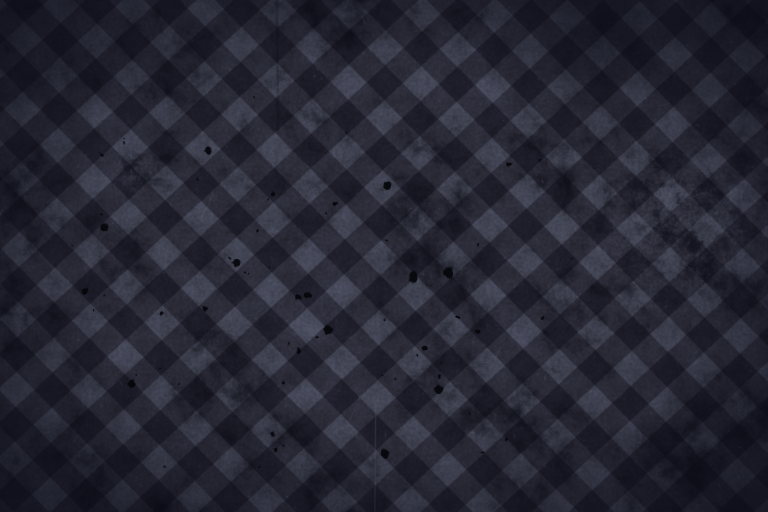
This pattern is drawn by a Shadertoy shader. Its source:

```glsl
const vec2 PERIOD = vec2(0.1412, 0.1367);   // repeat size, in canvas heights
const vec2 ANCHOR = vec2(-0.0064, -0.0033); // centre of one light check
const float TILT = 0.023;
const vec3 LIGHT_CHECK = vec3(0.250, 0.260, 0.318);
const vec3 MID_CHECK = vec3(0.170, 0.172, 0.220);
const vec3 DARK_CHECK = vec3(0.113, 0.113, 0.160);
const vec3 GRIME = vec3(0.035, 0.038, 0.080);
const vec3 INK = vec3(0.018, 0.020, 0.035);
const vec3 DUST = vec3(0.36, 0.37, 0.42);
const vec2 WORN_PATCH = vec2(0.59, 0.07);
const vec2 WORN_FLAKE = vec2(-0.486, 0.168);
const int SPOTS = 64;
const int SCRATCHES = 22;

vec2 hash2(vec2 p) {
    vec3 q = fract(p.xyx * vec3(0.1031, 0.1030, 0.0973));
    q += dot(q, q.yzx + 33.33);
    return fract((q.xx + q.yz) * q.zy);
}

vec2 gradient(vec2 cell) {
    float angle = 6.2832 * hash2(cell).x;
    return vec2(cos(angle), sin(angle));
}

float gradientNoise(vec2 p) {
    vec2 i = floor(p), f = p - i;
    vec2 s = f * f * f * (f * (f * 6.0 - 15.0) + 10.0);
    vec2 e = vec2(1.0, 0.0);
    float a = dot(gradient(i), f);
    float b = dot(gradient(i + e), f - e);
    float c = dot(gradient(i + e.yx), f - e.yx);
    float d = dot(gradient(i + 1.0), f - 1.0);
    return mix(mix(a, b, s.x), mix(c, d, s.x), s.y);
}

float fbm(vec2 p) {
    float sum = 0.0, amplitude = 0.6;
    for (int i = 0; i < 5; i++) {
        sum += amplitude * gradientNoise(p);
        p = mat2(1.6, 1.2, -1.2, 1.6) * p + 17.3;
        amplitude *= 0.58;
    }
    return sum;
}

float segmentDistance(vec2 p, vec2 a, vec2 b) {
    vec2 ab = b - a;
    return length(p - a - ab * clamp(dot(p - a, ab) / dot(ab, ab), 0.0, 1.0));
}

float blob(vec2 p, vec2 centre, float radius) {
    vec2 d = (p - centre) / radius;
    return exp(-dot(d, d));
}

vec3 gingham(vec2 p, float px) {
    vec2 q = p - ANCHOR;
    q = vec2(cos(TILT) * q.x - sin(TILT) * q.y, sin(TILT) * q.x + cos(TILT) * q.y) / PERIOD;
    vec2 wave = abs(fract(vec2(q.x + q.y, q.x - q.y)) - 0.5);
    float soft = 0.012 + 5.0 * px;
    vec2 stripe = smoothstep(0.25 - soft, 0.25 + soft, wave);
    return mix(mix(DARK_CHECK, MID_CHECK, stripe.x), mix(MID_CHECK, LIGHT_CHECK, stripe.x), stripe.y);
}

float inkSpots(vec2 p, float px) {
    float ink = 0.0;
    vec2 wobble = 0.004 * vec2(gradientNoise(p * 110.0), gradientNoise(p * 110.0 + 40.0));
    for (int i = 0; i < SPOTS; i++) {
        vec2 a = hash2(vec2(float(i), 3.7)), b = hash2(vec2(float(i), 21.1));
        vec2 c = hash2(vec2(float(i), 47.9));
        // Summed hashes gather the spatter around its middle
        vec2 centre = vec2(-0.10, -0.08) + (a + b - 1.0) * vec2(0.62, 0.40);
        float radius = 0.0016 + 0.0075 * c.x * c.x * c.x;
        vec2 d = (p + wobble - centre) * vec2(1.0, 0.75 + 0.5 * c.y);
        ink = max(ink, 1.0 - smoothstep(-px, px, length(d) - radius));
    }
    return ink;
}

float scratches(vec2 p, float px) {
    float mark = 0.0;
    for (int i = 0; i < SCRATCHES; i++) {
        vec2 a = hash2(vec2(float(i), 71.3)), b = hash2(vec2(float(i), 88.6));
        vec2 start = (a - 0.5) * vec2(1.5, 1.0);
        vec2 end = start + (b - 0.5) * vec2(0.10, 0.12);
        float d = segmentDistance(p, start, end);
        mark = max(mark, (0.3 + 0.7 * b.x) * (1.0 - smoothstep(0.0003, 0.0006 + px, d)));
    }
    return mark * smoothstep(-0.15, 0.25, gradientNoise(p * 70.0));
}

void mainImage(out vec4 fragColor, in vec2 fragCoord) {
    float px = 1.0 / iResolution.y;
    vec2 p = (fragCoord - 0.5 * iResolution.xy) * px;
    vec3 colour = gingham(p, px);

    // Uneven fading, cloudy stains and cloth grain
    float cloud = fbm(p * 4.5 + 5.0);
    float mottle = fbm(p * 24.0 + 31.0);
    float grain = gradientNoise(p * 135.0) + 0.7 * gradientNoise(p * 210.0 + 9.0);
    colour *= 1.0 + 0.28 * cloud + 0.26 * mottle + 0.13 * grain;
    float stain = smoothstep(0.05, 0.55, cloud * -0.8 - mottle * 0.5);
    stain = max(stain, 0.75 * blob(p, vec2(0.42, 0.48), 0.15));
    colour = mix(colour, GRIME, 0.55 * stain);

    // Rubbed patches and pale flecks
    float worn = 0.8 * blob(p, WORN_PATCH, 0.13) + 0.9 * blob(p, WORN_FLAKE, 0.035);
    colour = mix(colour, DUST, 0.32 * worn * smoothstep(-0.15, 0.4, mottle + 0.3 * grain));
    colour = mix(colour, GRIME, 0.6 * worn * smoothstep(0.05, 0.35, -mottle));
    colour = mix(colour, DUST, 0.3 * smoothstep(0.55, 0.8, grain) * smoothstep(0.0, 0.3, mottle));

    // Scratches and two folds
    colour = mix(colour, DUST, 0.35 * scratches(p, px));
    float lowFold = segmentDistance(p, vec2(-0.018, -0.5), vec2(-0.016, -0.28));
    float topFold = segmentDistance(p, vec2(-0.207, 0.24), vec2(-0.209, 0.5));
    colour = mix(colour, DUST, 0.25 * (1.0 - smoothstep(0.0, 0.001 + px, lowFold)));
    colour *= 1.0 - 0.18 * (1.0 - smoothstep(0.0, 0.003 + px, topFold));

    // Darkened rim, then ink spatter
    float rim = smoothstep(0.28, 0.78, length(p * vec2(0.68, 1.0)) - 0.10 * cloud);
    colour = mix(colour, GRIME, 0.75 * rim);
    colour = mix(colour, INK, 0.92 * inkSpots(p, px));
    fragColor = vec4(clamp(colour, 0.0, 1.0), 1.0);
}
```
